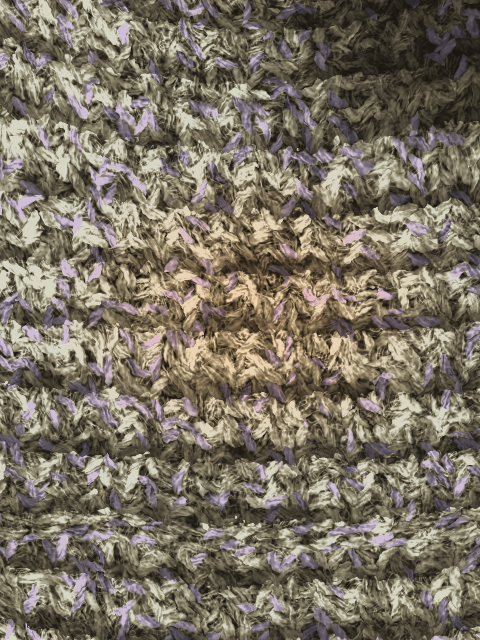
This texture is drawn by a Shadertoy shader. Its source:

```glsl
// Fuzzy crocheted wool: sagging rows of olive and lilac yarn under raking light.

float hash(vec2 p) {
    vec3 q = fract(vec3(p.xyx) * 0.1031);
    q += dot(q, q.yzx + 33.33);
    return fract((q.x + q.y) * q.z);
}

float noise(vec2 p) {
    vec2 i = floor(p), f = fract(p);
    f = f * f * (3.0 - 2.0 * f);
    return mix(mix(hash(i), hash(i + vec2(1, 0)), f.x),
               mix(hash(i + vec2(0, 1)), hash(i + vec2(1, 1)), f.x), f.y);
}

mat2 rotate(float a) {
    float c = cos(a), s = sin(a);
    return mat2(c, s, -s, c);
}

// Fabric coordinates: x in thirds of a stitch, y in rows; the rows sag more near the top.
vec2 fabric(vec2 p) {
    float sag = 0.17 + 0.4 * smoothstep(0.62, 1.0, p.y);
    float y = p.y - sag * (p.x - 0.4) * (p.x - 0.4);
    y += 0.02 * (noise(p * 6.0) - 0.5);
    return vec2(p.x * 42.0 + 0.7 * noise(p * 9.0), y * 10.4 + 0.07);
}

// Topmost yarn strand: x = roundness, y = fibre tone, z = lilac amount, w = place in its row.
vec4 yarn(vec2 g) {
    vec4 top = vec4(0.0, 0.4, 0.0, fract(g.y / 4.0));
    float highest = 0.0;
    vec2 cell = floor(g);
    float fray = noise(g * 5.0) - 0.5;
    for (int j = -1; j <= 1; j++)
    for (int i = -1; i <= 1; i++) {
        vec2 id = cell + vec2(i, j);
        float r = hash(id + 17.0), s = hash(id + 71.0);
        float row = floor(id.y / 4.0);
        vec2 centre = id + 0.5 + 0.6 * (vec2(r, s) - 0.5);
        float side = mod(id.x + row, 3.0) < 1.5 ? -0.75 : -2.2;
        float angle = side + 1.2 * (hash(id + 5.0) - 0.5);
        float chain = row == 1.0 && mod(id.y, 4.0) > 1.5 ? 1.0 : 0.0;
        angle = mix(angle, 0.25 + 0.4 * (r - 0.5), chain);
        vec2 d = (g - centre) * rotate(angle);
        d.y += 0.25 * (s - 0.5) * cos(d.x * 3.0) + 0.16 * fray;
        float lilac = step(0.75, hash(id + 93.0));
        float width = 0.1 + 0.09 * s - 0.03 * lilac;
        float body = 1.0 - d.x * d.x / 0.95 - d.y * d.y / width;
        if (body <= 0.0) continue;
        float height = 0.6 * sqrt(body) + 0.4 * hash(id + 39.0);
        if (height > highest) {
            highest = height;
            float fibre = noise(vec2(d.x * 1.7 + d.y, d.y * 9.0 + d.x * 3.0) + id * 7.3);
            top = vec4(sqrt(body), 0.6 * fibre + 0.4 * hash(id + 57.0),
                       lilac * smoothstep(0.05, 0.5, body), fract(centre.y / 4.0));
        }
    }
    return top;
}

// Short loose hairs: ridges of stretched noise in several directions.
float hairs(vec2 g) {
    float sum = 0.0;
    for (int k = 0; k < 4; k++) {
        float n = float(k);
        vec2 q = g * rotate(0.45 + n * 0.8) + 0.6 * noise(g * 0.9 + n * 13.0);
        float ridge = 1.0 - abs(2.0 * noise(q * vec2(1.6, 5.5) + n * 31.0) - 1.0);
        sum += pow(ridge, 5.0) * smoothstep(0.3, 0.75, noise(g * 1.6 + n * 19.0));
    }
    return sum;
}

vec3 wool(vec2 p) {
    vec2 f = fabric(p);
    vec2 g = vec2(f.x, f.y * 4.0);
    vec4 strand = yarn(g);

    // Each row is a rounded ridge with a ragged groove beneath, deeper in places.
    float rowY = f.y + 0.24 * (noise(g * 0.8) - 0.5) + 0.14 * (noise(g * 3.5) - 0.5);
    float place = mix(fract(rowY), strand.w, 0.4);
    float ridge = smoothstep(0.05, 0.55, place) * (1.0 - 0.15 * smoothstep(0.85, 1.0, place));
    float depth = 0.5 + 0.35 * noise(vec2(f.x * 0.3, floor(rowY) * 5.0));
    float stitch = 0.5 + 0.5 * cos(2.0944 * (f.x + floor(rowY)) + 2.0 * noise(g * 0.5));

    // Strands rise out of a mat of fuzz.
    float fuzz = hairs(g);
    float mat = 0.13 + 0.2 * fuzz;
    float ply = 0.13 + 0.32 * strand.x + 0.85 * (strand.y - 0.46);
    float tone = mix(mat, ply, 0.92 * smoothstep(0.05, 0.5, strand.x));
    tone += 0.13 * (fuzz - 0.4) + 0.2 * (noise(g * 6.0) - 0.5);
    tone = tone * (1.15 - depth * (1.0 - ridge)) * (0.82 + 0.32 * stitch) + 0.03;

    // Broad light, the shadowed upper right corner and the fold along the top.
    float light = 1.0 + 0.2 * smoothstep(0.5, 0.0, length((p - vec2(0.3, 0.6)) * vec2(0.8, 1.0)));
    light += 0.14 * smoothstep(0.45, 0.0, length(p - vec2(0.08, 0.8)));
    light *= 1.0 - 0.68 * smoothstep(0.34, 0.05, length((p - vec2(0.72, 0.96)) * vec2(0.8, 1.2)));
    float fold = p.y - 0.845 - 0.7 * (p.x - 0.42) * (p.x - 0.42);
    light *= 1.0 - 0.35 * smoothstep(0.022, 0.0, abs(fold + 0.012));
    light += 0.12 * smoothstep(0.02, 0.0, abs(fold - 0.022));
    light *= 0.9 + 0.2 * noise(p * 7.0 + 4.0);
    tone = clamp(tone * light * 1.12, 0.0, 1.0);

    // Olive ramp from groove to sunlit fibre, with lilac plies.
    vec3 col = mix(vec3(0.1, 0.085, 0.065), vec3(0.29, 0.26, 0.21), smoothstep(0.0, 0.25, tone));
    col = mix(col, vec3(0.46, 0.42, 0.34), smoothstep(0.18, 0.43, tone));
    col = mix(col, vec3(0.63, 0.595, 0.5), smoothstep(0.36, 0.62, tone));
    col = mix(col, vec3(0.86, 0.84, 0.79), smoothstep(0.55, 0.85, tone));
    float value = dot(col, vec3(0.3, 0.5, 0.2));
    col = mix(col, (0.1 + 0.82 * value) * vec3(1.05, 0.94, 1.09), 0.95 * strand.z);

    // Warm glow in the middle, cooler green towards the edges.
    float warm = smoothstep(0.36, 0.04, length((p - vec2(0.4, 0.51)) * vec2(1.0, 1.25)));
    return col * mix(vec3(0.98, 1.0, 0.98), vec3(1.09, 0.99, 0.87), warm);
}

void mainImage(out vec4 fragColor, in vec2 fragCoord) {
    vec3 sum = vec3(0.0);
    for (int k = 0; k < 4; k++) {
        vec2 offset = vec2(k % 2, k / 2) * 0.5 - 0.25;
        sum += wool((fragCoord + offset) / iResolution.y);
    }
    fragColor = vec4(sum / 4.0, 1.0);
}
```
